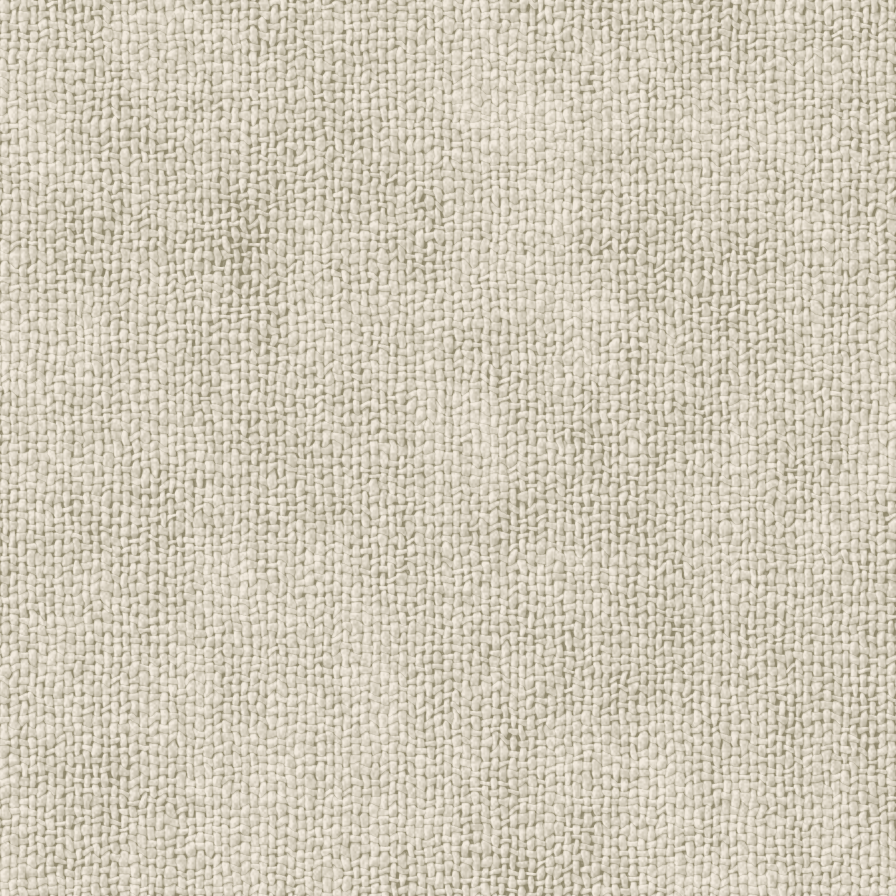
Give the GLSL for this texture, as a Shadertoy shader.

```glsl
const float PI = 3.14159265;
const vec2 THREADS = vec2(97.0, 89.0);
const vec2 TO_LIGHT = vec2(-0.23, 0.14);
const vec3 SHADOW = vec3(0.61, 0.58, 0.48);
const vec3 LINEN = vec3(0.92, 0.89, 0.84);

float hash(vec2 p) {
    vec3 h = fract(p.xyx * 0.1031);
    h += dot(h, h.yzx + 33.33);
    return fract((h.x + h.y) * h.z);
}

float noise(vec2 p) {
    vec2 cell = floor(p);
    vec2 f = fract(p);
    f = f * f * (3.0 - 2.0 * f);
    float low = mix(hash(cell), hash(cell + vec2(1, 0)), f.x);
    float high = mix(hash(cell + vec2(0, 1)), hash(cell + vec2(1, 1)), f.x);
    return mix(low, high, f.y);
}

// Noise centred on zero, from -1 to 1
float signedNoise(vec2 p) {
    return 2.0 * noise(p) - 1.0;
}

float fbm(vec2 p) {
    float sum = 0.0;
    float amplitude = 0.5;
    for (int i = 0; i < 4; i++) {
        sum += amplitude * signedNoise(p);
        p = p * 2.1 + 17.3;
        amplitude *= 0.62;
    }
    return sum;
}

// Hand-spun irregularity: columns stay straighter than rows, edges are ragged
vec2 wobble(vec2 q) {
    vec2 slow = vec2(signedNoise(q * vec2(0.4, 0.16) + 31.0), signedNoise(q * 0.37 + 83.0));
    vec2 quick = vec2(signedNoise(q * 0.9 + 57.0), signedNoise(q * vec2(1.0, 0.7) + 11.0));
    vec2 ragged = vec2(signedNoise(q * 2.3 + 23.0), signedNoise(q * 2.3 + 67.0));
    return q + slow * vec2(0.22, 0.34) + quick * vec2(0.17, 0.30) + 0.07 * ragged;
}

// Height of a rounded thread: across is its width axis, along its length
float threadHeight(float across, float along, float side, float width, float bulge, float seed) {
    float id = floor(across);
    float parity = 1.0 - 2.0 * mod(id, 2.0);
    float wave = side * parity * sin(PI * along);
    float slub = signedNoise(vec2(id * 7.0 + seed, along * 0.7));
    float halfWidth = min(width + bulge * wave + 0.09 * slub, 0.54);
    float d = (fract(across) - 0.5) / halfWidth;
    return sqrt(max(1.0 - d * d, 0.0)) * (0.6 + 0.4 * wave);
}

// Warp and weft heights: full warp grains crossed by thinner weft dashes
vec2 weave(vec2 q, float fullness) {
    q = wobble(q);
    float warp = threadHeight(q.x, q.y, 1.0, 0.42 + fullness, 0.08, 3.0);
    float weft = threadHeight(q.y, q.x, -1.0, 0.35 + fullness, 0.02, 511.0);
    return vec2(warp * 1.08, weft * 0.95);
}

vec3 cloth(vec2 uv) {
    vec2 q = uv * THREADS;

    // Broad worn patches and faint streaks along both thread directions
    float patches = fbm(uv * vec2(11.0, 8.0) + 5.0);
    float streaks = signedNoise(uv * vec2(60.0, 4.0) + 40.0)
                  + 0.7 * signedNoise(uv * vec2(5.0, 60.0) + 70.0);
    float wear = patches + 0.26 * streaks;

    // Raking light over the weave, darker in the gaps and along thread edges
    float fullness = 0.09 * wear;
    vec2 threads = weave(q, fullness);
    vec2 litThreads = weave(q + TO_LIGHT, fullness);
    float height = max(threads.x, threads.y);
    float slope = clamp(height - max(litThreads.x, litThreads.y), -0.55, 0.55);
    float openness = smoothstep(0.0, 0.68, height);
    float crease = 1.0 - smoothstep(0.0, 0.22, abs(threads.x - threads.y));

    // Fine fibre fuzz
    float fuzz = signedNoise(q * vec2(2.5, 1.9) + 9.0) + signedNoise(q * 4.6 + 3.0);
    float tone = 0.24 + 0.54 * openness + 0.50 * slope - 0.19 * crease;
    tone += 0.09 * wear + 0.16 * fuzz;
    return mix(SHADOW, LINEN, clamp(tone, -0.15, 1.09));
}

void mainImage(out vec4 fragColor, in vec2 fragCoord) {
    // Four samples per pixel smooth the thread edges
    vec3 color = vec3(0.0);
    for (int i = 0; i < 4; i++) {
        vec2 offset = vec2(i % 2, i / 2) * 0.5 - 0.25;
        color += cloth((fragCoord + offset) / iResolution.y);
    }
    fragColor = vec4(color * 0.25, 1.0);
}
```
